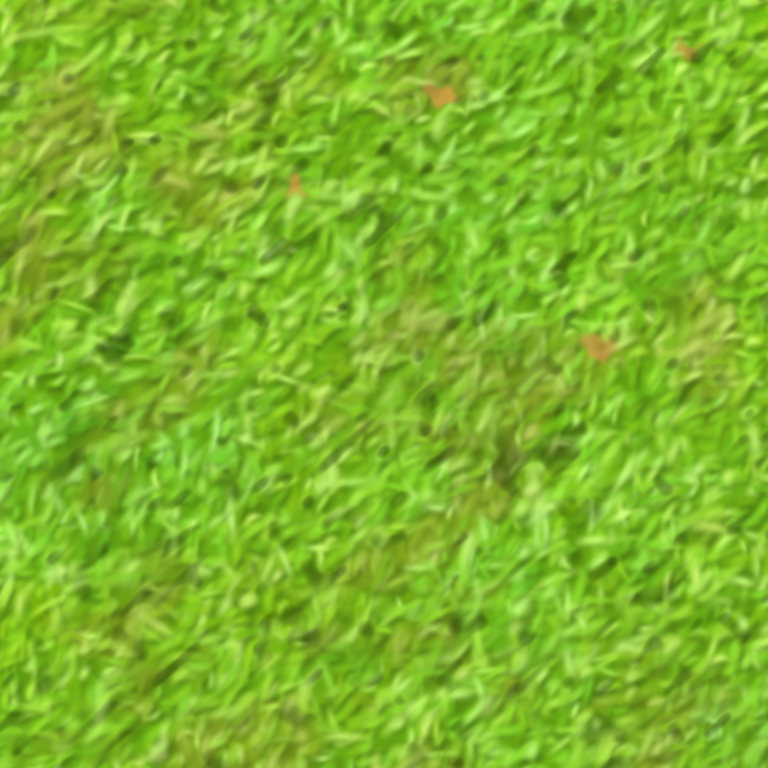
Give the GLSL for this texture, as a WebGL 1 fragment shader.

```glsl
precision highp float;
uniform vec2 u_resolution;

const int LAYERS = 8;
const float CELL = 0.042;

const vec3 SOIL = vec3(0.37, 0.60, 0.07);
const vec3 DEEP_GREEN = vec3(0.40, 0.66, 0.07);
const vec3 FRESH_GREEN = vec3(0.54, 0.83, 0.17);
const vec3 PALE_GREEN = vec3(0.75, 0.95, 0.46);
const vec3 DRY_DARK = vec3(0.50, 0.57, 0.12);
const vec3 DRY_LIGHT = vec3(0.74, 0.77, 0.38);
const vec3 FALLEN_LEAF = vec3(0.74, 0.53, 0.26);

float hash(vec2 p) {
  vec3 q = fract(p.xyx * 0.1031);
  q += dot(q, q.yzx + 33.33);
  return fract((q.x + q.y) * q.z);
}

vec2 hash2(vec2 p) {
  return vec2(hash(p), hash(p + 57.3));
}

float noise(vec2 p) {
  vec2 i = floor(p);
  vec2 f = fract(p);
  f = f * f * (3.0 - 2.0 * f);
  float low = mix(hash(i), hash(i + vec2(1.0, 0.0)), f.x);
  float high = mix(hash(i + vec2(0.0, 1.0)), hash(i + 1.0), f.x);
  return mix(low, high, f.y);
}

float fbm(vec2 p) {
  return 0.5 * noise(p) + 0.3 * noise(p * 2.1 + 7.0) + 0.2 * noise(p * 4.3 + 19.0);
}

vec2 rotate(vec2 p, float angle) {
  float c = cos(angle);
  float s = sin(angle);
  return vec2(c * p.x + s * p.y, c * p.y - s * p.x);
}

// Blurred, bent blade that fades towards both ends and sides.
float bladeMask(vec2 p, float halfLength, float halfWidth, float bend) {
  float t = p.x / halfLength;
  float d = (p.y + bend * (t * t - 0.3)) / halfWidth;
  float along = max(1.0 - t * t, 0.0);
  return along * sqrt(along) * exp(-d * d);
}

// Share of withered grass around a point, in diagonal drifts.
float dryness(vec2 p) {
  vec2 q = rotate(p, 0.5) * vec2(6.5, 9.5);
  return smoothstep(0.52, 0.76, fbm(q + 31.0));
}

vec3 bladeColor(float tone, float tint, float dry) {
  vec3 green = mix(DEEP_GREEN, FRESH_GREEN, smoothstep(0.0, 0.5, tone));
  green = mix(green, PALE_GREEN, smoothstep(0.5, 1.0, tone));
  green += (tint - 0.5) * vec3(0.22, 0.02, -0.10);
  return mix(green, mix(DRY_DARK, DRY_LIGHT, tone), dry);
}

// Lays one scattered layer of blades, each with a shadow, over the ground.
vec3 addBlades(vec3 ground, vec2 p, float layer) {
  vec2 seed = vec2(layer * 37.0 + 11.0, layer * 23.0 + 5.0);
  vec2 shift = hash2(seed);
  vec2 cell = floor(p / CELL + shift);
  for (int y = -1; y <= 1; y++) {
    for (int x = -1; x <= 1; x++) {
      vec2 id = cell + vec2(float(x), float(y));
      vec2 key = id + seed;
      vec2 root = (id - shift + hash2(key)) * CELL;
      vec2 shape = hash2(key + 113.0);
      vec2 look = hash2(key + 211.0);
      float spread = hash(key + 307.0) + hash(key + 401.0) - 1.0;
      float angle = 0.75 + 1.3 * spread + 0.8 * (noise(root * 6.0) - 0.5);
      vec2 q = rotate(p - root, angle);
      float halfLength = mix(0.015, 0.041, shape.x * shape.x);
      float halfWidth = mix(0.0046, 0.0082, shape.y);
      float bend = (look.y - 0.5) * 0.012;
      vec2 lit = q - rotate(vec2(0.004, -0.006), angle);
      float shadow = bladeMask(lit, halfLength, halfWidth, bend);
      float mask = bladeMask(q, halfLength, halfWidth, bend);
      float tint = mix(fbm(root * 5.0 + 3.0), look.y, 0.35);
      float dry = dryness(root) * mix(0.15, 0.9, shape.y);
      ground *= 1.0 - 0.12 * shadow;
      ground = mix(ground, bladeColor(look.x, tint, dry), 0.78 * mask);
    }
  }
  return ground;
}

// Sparse, ragged fallen leaves.
float leafMask(vec2 p) {
  vec2 id = floor(p * 6.0);
  vec2 center = (id + 0.25 + 0.5 * hash2(id + 71.0)) / 6.0;
  float present = step(0.84, hash(id + 19.0));
  float radius = mix(0.009, 0.018, hash(id + 43.0));
  float d = length((p - center) * vec2(0.85, 1.15)) + 0.02 * (noise(p * 70.0) - 0.5);
  return present * (1.0 - smoothstep(radius - 0.010, radius + 0.008, d));
}

void main() {
  vec2 p = gl_FragCoord.xy / u_resolution.y;
  vec3 color = mix(SOIL, DRY_DARK * 0.95, 0.6 * dryness(p));
  color *= 0.85 + 0.3 * noise(p * 40.0);
  for (int i = 0; i < LAYERS; i++) {
    color = addBlades(color, p, float(i));
  }
  color = mix(color, FALLEN_LEAF * (0.85 + 0.3 * noise(p * 60.0)), 0.75 * leafMask(p));

  // Broad light and shade, then sparse dark hollows between tufts.
  color *= 0.97 + 0.18 * fbm(p * 9.0 + 50.0);
  vec2 tuft = rotate(p, 0.75) * vec2(34.0, 52.0);
  color *= 1.0 - 0.30 * smoothstep(0.68, 0.98, noise(tuft));
  gl_FragColor = vec4(clamp(color, 0.0, 1.0), 1.0);
}
```
